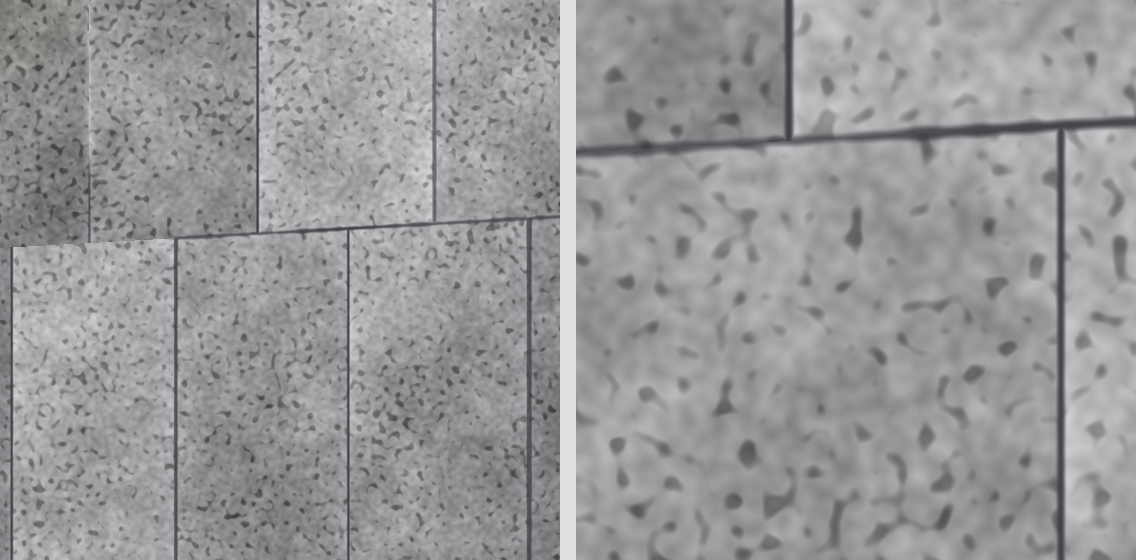
Left, the full canvas; right, a detail of the centre.
Reproduce this texture procedurally as a WebGL 2 fragment shader.

```glsl
#version 300 es
precision highp float;
// Two staggered rows of speckled granite slabs meeting at a sloping seam.
// A gently widening column spacing places the joints; gradient noise makes
// the soft mineral flecks, broad stains and worn, irregular edges.
uniform vec2 u_resolution;
out vec4 outColor;

#define SEAM_HEIGHT 0.557
#define SEAM_SLOPE 0.056
#define FIRST_JOINT 0.021
#define SLAB_WIDTH 0.2855
#define SLAB_GROWTH 0.0075
#define FLECK_SCALE 76.0
#define FLECK_DEPTH 0.21
#define GRAIN_DEPTH 0.1
#define MOTTLE_DEPTH 0.075
#define STAIN_DEPTH 0.115
#define EDGE_GLOW 0.08

const vec3 STONE_TINT = vec3(1.0, 0.988, 1.004);
const vec3 WARM_TINT = vec3(1.0, 0.99, 0.968);
const vec3 JOINT_COLOR = vec3(0.25, 0.24, 0.26);

// Slab brightness with its tilt across and up, left to right
const vec3 LOWER_TONE[5] = vec3[](
    vec3(0.51, 0.0, 0.0), vec3(0.668, -0.02, 0.09), vec3(0.594, 0.01, 0.1),
    vec3(0.6, -0.06, 0.17), vec3(0.53, 0.0, 0.1));
const vec3 UPPER_TONE[4] = vec3[](
    vec3(0.522, 0.0, 0.16), vec3(0.58, -0.03, 0.0),
    vec3(0.705, 0.02, -0.03), vec3(0.61, -0.1, 0.13));

// Joint half width and darkness, left to right
const vec2 LOWER_JOINT[4] = vec2[](vec2(0.0022, 0.9), vec2(0.0032, 0.82),
                                   vec2(0.0021, 0.93), vec2(0.0044, 0.76));
const vec2 UPPER_JOINT[4] = vec2[](vec2(0.0018, 0.75), vec2(0.0022, 0.95),
                                   vec2(0.0034, 0.62), vec2(0.0022, 0.8));

vec2 hashGradient(vec2 cell) {
    uvec2 q = uvec2(ivec2(cell)) * uvec2(1597u, 3813u);
    uint n = (q.x ^ q.y) * 277803u;
    n = (n ^ (n >> 15)) * 73245u + (n ^ (n >> 13)) * 45674u;
    n ^= n >> 16;
    float angle = float(n & 65535u) * 6.28319 / 65536.0;
    return vec2(cos(angle), sin(angle));
}

float gradientNoise(vec2 p) {
    vec2 i = floor(p), f = fract(p);
    vec2 w = f * f * f * (f * (f * 6.0 - 15.0) + 10.0);
    vec2 e = vec2(0.0, 1.0);
    float a = dot(hashGradient(i), f);
    float b = dot(hashGradient(i + e.yx), f - e.yx);
    float c = dot(hashGradient(i + e.xy), f - e.xy);
    float d = dot(hashGradient(i + e.yy), f - e.yy);
    return mix(mix(a, b, w.x), mix(c, d, w.x), w.y);
}

// Column coordinate: whole numbers fall on the joints
float columnAt(float x) {
    float root = SLAB_WIDTH * SLAB_WIDTH + 4.0 * SLAB_GROWTH * (x - FIRST_JOINT);
    return (sqrt(root) - SLAB_WIDTH) / (2.0 * SLAB_GROWTH);
}

float lineMask(float dist, float halfWidth, float soft) {
    return 1.0 - smoothstep(halfWidth - soft, halfWidth + soft, dist);
}

// Speckled stone brightness around a slab's base tone
float graniteTone(vec2 p, float tone, float slab) {
    vec2 q = p + slab * vec2(3.7, 5.3);
    vec2 turned = mat2(0.8, 0.6, -0.6, 0.8) * q;
    float stain = gradientNoise(q * 4.5) + 0.7 * gradientNoise(turned * 11.0);
    float patches = gradientNoise(q * 7.0 + 20.0);
    float mottle = gradientNoise(turned * 27.0 + 9.0);
    float grain = gradientNoise(turned * 92.0) + 0.7 * gradientNoise(q * 48.0 + 9.0);
    float fleck = gradientNoise(q * FLECK_SCALE + 31.0);
    fleck += 0.75 * gradientNoise(turned * FLECK_SCALE * 0.9 + 57.0);
    float dark = smoothstep(0.14, 0.64, fleck + 0.35 * patches + 0.15 * mottle);
    return tone + STAIN_DEPTH * stain + MOTTLE_DEPTH * mottle
         + GRAIN_DEPTH * grain - FLECK_DEPTH * dark;
}

void main() {
    vec2 uv = gl_FragCoord.xy / u_resolution;
    float soft = max(0.0018, 0.75 / u_resolution.y);

    // Row and column of this slab
    float seamOffset = uv.y - SEAM_HEIGHT - SEAM_SLOPE * uv.x;
    bool upper = seamOffset > 0.0;
    float column = upper ? columnAt(uv.x + 0.006) - 0.5 : columnAt(uv.x);
    float joint = floor(column + 0.5);
    float jointOffset = (column - joint) * (SLAB_WIDTH + 2.0 * SLAB_GROWTH * column);
    int slab = clamp(int(floor(column)) + 1, 0, upper ? 3 : 4);
    int jointIndex = clamp(int(joint), 0, 3);

    // Stone, shaded across each slab
    vec3 shade = upper ? UPPER_TONE[slab] : LOWER_TONE[slab];
    vec2 place = vec2(fract(column) - 0.5, uv.y - (upper ? 0.8 : 0.29));
    float tone = shade.x + dot(shade.yz, place);
    float stone = graniteTone(uv, tone, float(slab) + (upper ? 7.0 : 0.0));

    // Vertical joints; the first upper one closes to a pale scar
    vec2 style = upper ? UPPER_JOINT[jointIndex] : LOWER_JOINT[jointIndex];
    float scar = upper && jointIndex == 0 ? smoothstep(0.67, 0.74, uv.y) : 0.0;
    float wear = gradientNoise(vec2(uv.y * 28.0, joint * 5.3 + 0.4));
    float gap = lineMask(abs(jointOffset), style.x * (1.0 + 0.25 * wear), soft);
    gap *= style.y * (1.0 - scar);
    float scarLine = scar * exp(-abs(jointOffset + 0.004 * wear) / 0.006);

    // Sloping seam, closed toward the left and chipped along its length
    float seamOpen = smoothstep(0.29, 0.325, uv.x);
    float chips = gradientNoise(vec2(uv.x * 46.0, 2.4));
    float seam = lineMask(abs(seamOffset), 0.003 + 0.002 * chips, soft * 1.4);
    float middle = (uv.x - 0.62) / 0.09;
    float seamDark = seamOpen * (0.72 + 0.22 * exp(-middle * middle));
    float chipMark = smoothstep(0.12, 0.4, chips) * exp(-abs(seamOffset) / 0.009);

    // Bright worn edges, then dark openings
    float glow = exp(-abs(jointOffset) / 0.013) * (0.7 + wear);
    glow += seamOpen * 0.5 * exp(-abs(seamOffset) / 0.014);
    stone += EDGE_GLOW * glow + 0.1 * scarLine - 0.14 * chipMark * seamOpen;
    float warmth = smoothstep(0.55, 1.0, uv.y) * (1.0 - smoothstep(0.05, 0.35, uv.x));
    vec3 color = clamp(stone, 0.27, 0.82) * mix(STONE_TINT, WARM_TINT, warmth);
    color = mix(color, JOINT_COLOR, max(gap, seam * seamDark));
    outColor = vec4(color, 1.0);
}
```
